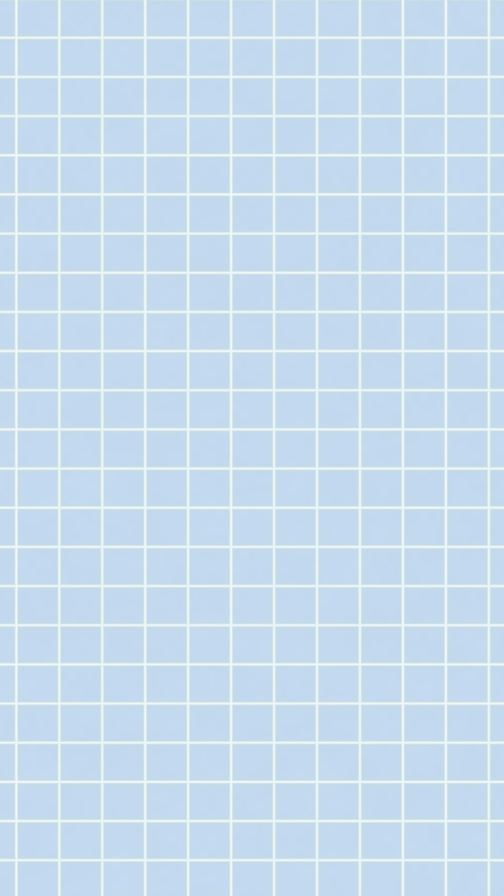
Write a Shadertoy shader that draws this pattern.

```glsl
// Pale blue graph-paper grid with thin, soft off-white lines and faint mottling.
// Lengths are fractions of the canvas height.
#define PITCH vec2(0.04794, 0.04371)
#define FIRST_LINE vec2(0.01823, 0.03995)
#define HALF_WIDTH 0.0013
#define SOFTNESS 0.0014
#define HALO_REACH 0.008
#define MOTTLE 0.012
#define LINE_FADE 0.10
#define PAPER_COLOR vec3(0.760, 0.850, 0.940)
#define HALO_COLOR vec3(0.772, 0.852, 0.908)
#define LINE_COLOR vec3(0.945, 0.982, 0.972)

float hash(vec2 p) {
    return fract(sin(dot(p, vec2(127.1, 311.7))) * 43758.5453);
}

float valueNoise(vec2 p) {
    vec2 i = floor(p);
    vec2 f = fract(p);
    f = f * f * (3.0 - 2.0 * f);
    float low = mix(hash(i), hash(i + vec2(1.0, 0.0)), f.x);
    float high = mix(hash(i + vec2(0.0, 1.0)), hash(i + 1.0), f.x);
    return mix(low, high, f.y);
}

void mainImage(out vec4 fragColor, in vec2 fragCoord) {
    vec2 p = fragCoord / iResolution.y;
    float pixel = 1.0 / iResolution.y;

    // Distance to the nearest vertical (x) and horizontal (y) line
    vec2 grid = (p - FIRST_LINE) / PITCH;
    vec2 lineId = floor(grid + 0.5);
    vec2 dist = abs(grid - lineId) * PITCH;

    // Line coverage, with a slight change of strength from line to line
    float soft = max(SOFTNESS, 0.75 * pixel);
    vec2 cover = 1.0 - smoothstep(HALF_WIDTH - soft, HALF_WIDTH + soft, dist);
    cover *= 1.0 - LINE_FADE * vec2(hash(vec2(lineId.x, 3.0)), hash(vec2(7.0, lineId.y)));
    float line = max(cover.x, cover.y);

    // Greyer fringe beside the lines, broken up by noise
    float grain = valueNoise(p * 110.0);
    float reach = HALO_REACH * (0.85 + 0.3 * grain);
    float halo = 1.0 - smoothstep(0.002, reach, min(dist.x, dist.y));

    // Paper, fringe, lines
    vec3 color = mix(PAPER_COLOR, HALO_COLOR, halo);
    color += MOTTLE * (0.5 * grain + 0.5 * valueNoise(p * 30.0 + 9.0) - 0.5);
    color = mix(color, LINE_COLOR, line);
    fragColor = vec4(color, 1.0);
}
```
